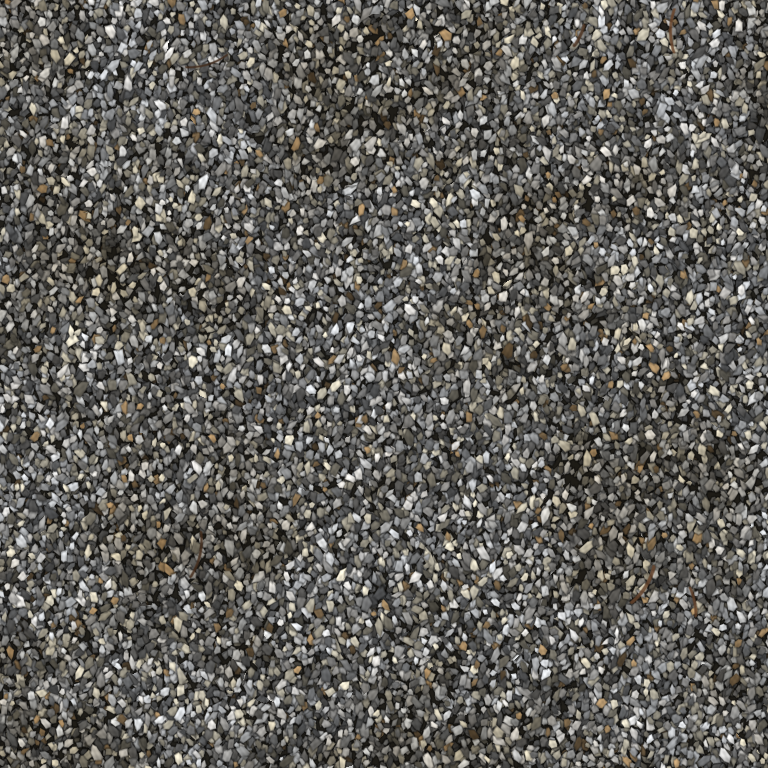
Give the GLSL for this texture, as a Shadertoy shader.

```glsl
// Fine crushed gravel: angular grey chips piled in layers over dark soil.
// Each layer is a jittered cell grid of random convex polygons with contact
// shadows; layered sines add damp brown patches, and a few twigs lie on top.

const float CELLS = 78.0;          // grid cells across the canvas
const int LAYERS = 4;              // stacked layers of chips
const int SIDES = 6;               // cutting planes per chip
const int TWIGS = 6;
const float DENSITY = 0.94;        // chance that a cell holds a chip
const float DAMP_THINNING = 0.16;  // chips missing where it is damp
const float SHADOW_WIDTH = 0.20;   // in cells
const float SHADOW_DEPTH = 0.33;
const float DARKEST_CHIP = 0.26;
const float LIGHTEST_CHIP = 0.83;
const vec2 LIGHT_DIR = vec2(-0.5, 0.85);
const vec3 SOIL = vec3(0.125, 0.118, 0.100);
const vec3 COOL = vec3(0.985, 1.0, 1.02);
const vec3 NEUTRAL = vec3(1.01, 1.0, 0.985);
const vec3 SAND = vec3(1.03, 1.0, 0.91);
const vec3 OCHRE = vec3(1.08, 0.90, 0.66);
const vec3 DRY_LIGHT = vec3(1.07, 1.07, 1.065);
const vec3 DAMP_LIGHT = vec3(0.92, 0.895, 0.84);
const vec3 TWIG = vec3(0.30, 0.20, 0.13);
const float TAU = 6.2832;

vec3 hash3(vec2 p) {
    vec3 q = fract(p.xyx * vec3(0.1031, 0.1030, 0.0973));
    q += dot(q, q.yxz + 33.33);
    return fract((q.xxy + q.yzz) * q.zyx);
}

mat2 rotation(float a) {
    float c = cos(a), s = sin(a);
    return mat2(c, s, -s, c);
}

// Dampness from 0 to 1, varying slowly over the canvas.
float dampness(vec2 uv) {
    vec2 w = uv + 0.07 * sin(uv.yx * 9.0 + vec2(1.3, 4.1));
    float s = sin(w.x * 11.0 + 2.0 * sin(w.y * 6.0) + 0.6) * sin(w.y * 10.0 + 1.7);
    s += 0.6 * sin(w.x * 23.0 - w.y * 13.0 + 2.2) * sin(w.y * 27.0 + w.x * 8.0);
    s += 0.45 * sin(w.x * 47.0 + w.y * 31.0) * sin(w.y * 53.0 - w.x * 19.0);
    return smoothstep(-0.6, 1.5, s);
}

// Convex polygon: the furthest of several jittered cutting planes.
float chipDistance(vec2 p, vec2 seed, float radius) {
    float d = -1.0;
    for (int i = 0; i < SIDES; i++) {
        vec3 h = hash3(seed + float(i) * 7.31);
        float a = (float(i) + 0.8 * (h.x - 0.5)) * TAU / float(SIDES);
        d = max(d, dot(p, vec2(cos(a), sin(a))) - radius * mix(0.72, 1.15, h.y));
    }
    return d;
}

vec3 chipColor(vec3 h) {
    float value = mix(DARKEST_CHIP, LIGHTEST_CHIP, pow(h.x, 1.15));
    vec3 tint = mix(COOL, NEUTRAL, smoothstep(0.15, 0.6, h.y));
    tint = mix(tint, SAND, step(0.72, h.y));
    tint = mix(tint, OCHRE * mix(0.95, 0.75, h.x), step(0.965, h.y));
    return value * tint;
}

// Paints one layer of chips and their shadows over the ground so far.
vec3 paintLayer(vec3 ground, vec2 p, float layer, float damp, float aa) {
    float height = (layer + 1.0) / float(LAYERS);
    vec2 cell = floor(p);
    for (int j = -1; j <= 1; j++)
    for (int i = -1; i <= 1; i++) {
        vec2 id = cell + vec2(i, j);
        vec2 seed = id + 127.0 * (layer + 1.0);
        vec3 place = hash3(seed);
        vec3 form = hash3(seed + 41.7);
        vec3 look = hash3(seed + 83.3);
        if (place.z > DENSITY - DAMP_THINNING * damp) continue;

        // Chips lean around the vertical and are longer than wide.
        vec2 offset = p - id - mix(vec2(0.1), vec2(0.9), place.xy);
        vec2 q = rotation((form.x - 0.5) * 1.9) * offset;
        q.y /= mix(1.1, 1.9, form.y);
        float radius = mix(0.25, 0.45, form.z * form.z);
        float d = chipDistance(q, seed + 11.9, radius);

        float facet = dot(offset, LIGHT_DIR) / radius;
        float speckle = sin(dot(q, vec2(9.0, 5.0)) + look.x * 40.0)
                      * sin(dot(q, vec2(-4.0, 8.0)) + look.z * 40.0);
        float shade = 1.0 + 0.09 * facet + 0.08 * speckle;
        shade *= mix(0.86, 1.03, smoothstep(0.0, 0.14, -d));
        shade *= mix(0.66, 1.02, height);

        ground *= 1.0 - SHADOW_DEPTH * (1.0 - smoothstep(0.0, SHADOW_WIDTH, d));
        float cover = 1.0 - smoothstep(-0.7 * aa, 0.7 * aa, d);
        ground = mix(ground, chipColor(look) * shade, cover);
    }
    return ground;
}

// Scatters a few thin, slightly bent twigs.
vec3 paintTwigs(vec3 ground, vec2 uv, float aa) {
    for (int i = 0; i < TWIGS; i++) {
        vec3 h = hash3(vec2(float(i) * 5.7 + 3.0, 19.0));
        vec3 g = hash3(vec2(float(i) * 3.1 + 8.0, 57.0));
        vec2 q = rotation(g.x * TAU) * (uv - h.xy);
        float halfLength = mix(0.010, 0.030, g.y);
        q.y += 6.0 * q.x * q.x;
        q.x -= clamp(q.x, -halfLength, halfLength);
        float d = length(q) - mix(0.0012, 0.0028, h.z * h.z);
        float cover = 1.0 - smoothstep(-aa, aa, d);
        ground = mix(ground, TWIG * mix(0.8, 1.5, g.z), 0.85 * cover);
    }
    return ground;
}

void mainImage(out vec4 fragColor, in vec2 fragCoord) {
    vec2 uv = fragCoord / iResolution.y;
    float pixel = 1.0 / iResolution.y;
    float damp = dampness(uv);

    vec3 color = SOIL;
    for (int i = 0; i < LAYERS; i++) {
        vec2 shift = float(i) * vec2(0.37, 0.61);
        color = paintLayer(color, uv * CELLS + shift, float(i), damp, CELLS * pixel);
    }
    color *= mix(DRY_LIGHT, DAMP_LIGHT, damp);
    color = paintTwigs(color, uv, pixel);
    fragColor = vec4(clamp(color, 0.0, 1.0), 1.0);
}
```
